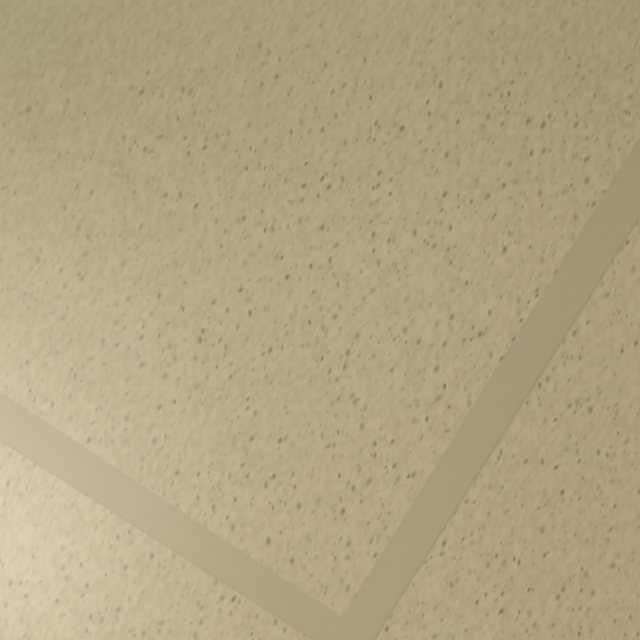
A WebGL 1 fragment shader for this texture:

```glsl
precision highp float;
// Speckled ceiling tiles split by two flat grid strips, warmly lit from the lower left.

uniform vec2 u_resolution;

// Surface colours
const vec3 TILE_TOP = vec3(0.658, 0.612, 0.482);
const vec3 TILE_MID = vec3(0.692, 0.638, 0.518);
const vec3 TILE_LOW = vec3(0.702, 0.643, 0.515);
const vec3 GLOW_TINT = vec3(0.142, 0.150, 0.178);
const vec3 SIDE_TINT = vec3(0.040, 0.042, 0.046);
const vec3 STRIP_TINT = vec3(0.950, 0.948, 0.954);
const vec3 SPECK_TINT = vec3(0.75, 0.76, 0.80);

// Strip edges, each given by two points
const vec2 MAIN_UPPER_A = vec2(0.524, 0.017);
const vec2 MAIN_UPPER_B = vec2(1.000, 0.785);
const vec2 MAIN_LOWER_A = vec2(0.584, 0.000);
const vec2 MAIN_LOWER_B = vec2(1.000, 0.661);
const vec2 SIDE_UPPER_A = vec2(0.000, 0.388);
const vec2 SIDE_UPPER_B = vec2(0.527, 0.041);
const vec2 SIDE_LOWER_A = vec2(0.000, 0.312);
const vec2 SIDE_LOWER_B = vec2(0.490, 0.000);
const float EDGE_BLUR = 0.0026;

// Speckle and grain
const float COARSE_CELLS = 48.0;
const float FINE_CELLS = 70.0;
const float SPECK_LEAN = 0.36;
const float GRAIN_SCALE = 190.0;
const float GRAIN_AMOUNT = 0.042;

float hash(vec2 p) {
    return fract(sin(dot(p, vec2(127.1, 311.7))) * 43758.5453);
}

float valueNoise(vec2 p) {
    vec2 i = floor(p);
    vec2 f = fract(p);
    f = f * f * (3.0 - 2.0 * f);
    return mix(mix(hash(i), hash(i + vec2(1.0, 0.0)), f.x),
               mix(hash(i + vec2(0.0, 1.0)), hash(i + 1.0), f.x), f.y);
}

// Signed distance to the line a-b, positive on its left
float lineSide(vec2 p, vec2 a, vec2 b) {
    vec2 d = normalize(b - a);
    return d.x * (p.y - a.y) - d.y * (p.x - a.x);
}

float cover(float d) {
    return smoothstep(-EDGE_BLUR, EDGE_BLUR, d);
}

float ridge(float d, float width) {
    return exp(-d * d / (width * width));
}

// Slanted oval pits, one candidate in each jittered cell
float specks(vec2 p, float cells, float density, float seed) {
    vec2 q = p * cells;
    vec2 home = floor(q);
    float dark = 0.0;
    for (int y = -1; y <= 1; y++) {
        for (int x = -1; x <= 1; x++) {
            vec2 id = home + vec2(float(x), float(y));
            vec2 key = id + seed;
            vec2 centre = id + vec2(hash(key + 3.1), hash(key + 7.7));
            float angle = SPECK_LEAN + (hash(key + 11.3) - 0.5) * 0.8;
            float c = cos(angle);
            float s = sin(angle);
            vec2 d = q - centre;
            d = vec2(c * d.x - s * d.y, s * d.x + c * d.y);
            float size = mix(0.65, 1.25, hash(key + 17.9));
            float r = length(d / (vec2(0.16, 0.28) * size));
            float pick = hash(key + 23.3);
            float strength = mix(0.25, 1.0, pick * pick);
            float present = step(hash(key + 31.7), density);
            dark = max(dark, present * strength * (1.0 - smoothstep(0.1, 1.4, r)));
        }
    }
    return dark;
}

void main() {
    vec2 uv = gl_FragCoord.xy / u_resolution;

    // Broad lighting
    vec3 color = mix(TILE_LOW, TILE_MID, smoothstep(0.0, 0.5, uv.y));
    color = mix(color, TILE_TOP, smoothstep(0.5, 1.05, uv.y));
    vec2 fromLamp = (uv - vec2(-0.04, 0.13)) / vec2(0.33, 0.34);
    color += GLOW_TINT * exp(-dot(fromLamp, fromLamp));
    color += SIDE_TINT * exp(-uv.x * 3.5) * ridge(uv.y - 0.5, 0.28);
    color -= vec3(0.022, 0.025, 0.026) * smoothstep(0.55, 1.0, uv.x);
    color.r -= 0.014 * (1.0 - smoothstep(0.0, 0.35, uv.x)) * smoothstep(0.65, 1.0, uv.y);

    // Strip masks
    float mainUpper = -lineSide(uv, MAIN_UPPER_A, MAIN_UPPER_B);
    float mainLower = lineSide(uv, MAIN_LOWER_A, MAIN_LOWER_B);
    float sideUpper = -lineSide(uv, SIDE_UPPER_A, SIDE_UPPER_B);
    float sideLower = lineSide(uv, SIDE_LOWER_A, SIDE_LOWER_B);
    float mainStrip = cover(mainUpper) * cover(mainLower);
    float leftOfMain = cover(-mainUpper);
    float sideStrip = cover(sideUpper) * cover(sideLower) * leftOfMain;
    float strip = max(mainStrip, sideStrip);

    // Pitted tile surface, softer toward the top and left
    float clarity = mix(0.5, 1.0, smoothstep(0.0, 0.5, uv.x));
    clarity *= mix(1.0, 0.35, smoothstep(0.82, 1.0, uv.y));
    float pits = max(specks(uv, COARSE_CELLS, 0.6, 0.0),
                     0.6 * specks(uv, FINE_CELLS, 0.42, 53.0));
    color *= mix(vec3(1.0), SPECK_TINT, pits * clarity * (1.0 - strip));
    vec2 grainPos = vec2(uv.x - 0.35 * uv.y, uv.y * 0.55) * GRAIN_SCALE;
    float grain = valueNoise(grainPos) - 0.5;
    color += grain * GRAIN_AMOUNT * mix(1.0, 0.12, strip);

    // Flat strips with thin shaded borders
    color *= mix(vec3(1.0), STRIP_TINT, strip);
    color *= 1.0 - 0.06 * ridge(mainLower, 0.0025);
    color *= 1.0 - 0.02 * ridge(mainUpper, 0.0025);
    color *= 1.0 - 0.03 * ridge(sideLower, 0.0025) * leftOfMain;

    gl_FragColor = vec4(color, 1.0);
}
```
